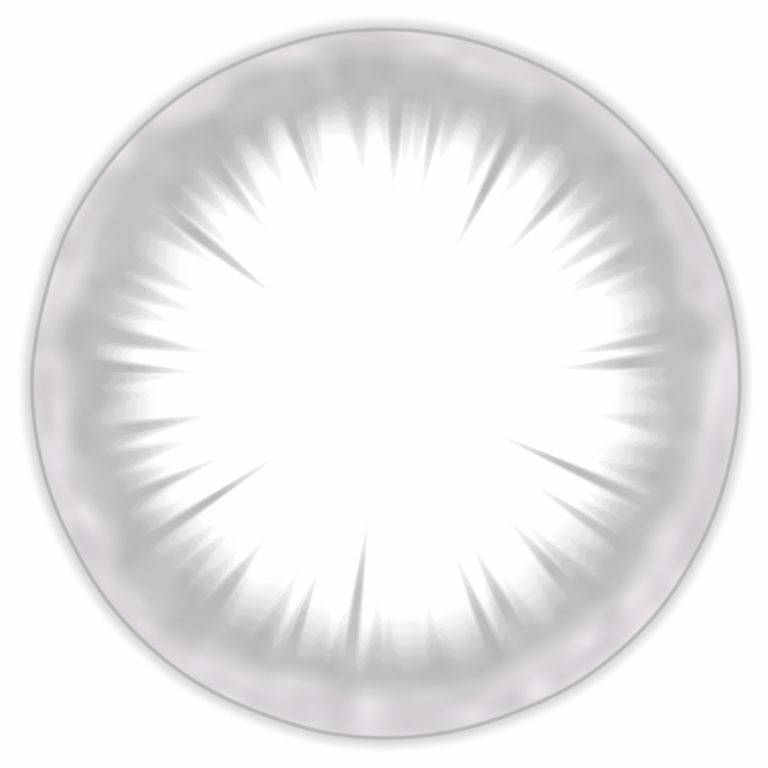
A Shadertoy shader for this background:

```glsl
// A pale disc on white: a thin grey rim, a mottled lilac border and a dark band
// that breaks inward into tapered radial rays. The band follows periodic noise;
// rays are wedges, a few long ones by angle and many short ones by hash.

const float TAU = 6.2831853;
const vec2 CENTRE = vec2(0.503, 0.5);
const float RIM_RADIUS = 0.460;

const vec3 WHITE = vec3(0.995);
const vec3 BAND_GREY = vec3(0.75);
const vec3 LILAC = vec3(0.868, 0.850, 0.868);
const vec3 RIM_GREY = vec3(0.68);

// Long rays: angle in degrees, radius of the tip
const int LONG_RAYS = 23;
const vec2 LONG_RAY[LONG_RAYS] = vec2[LONG_RAYS](
    vec2(5.0, 0.230), vec2(9.5, 0.250), vec2(28.0, 0.270), vec2(47.5, 0.232),
    vec2(63.0, 0.200), vec2(79.5, 0.262), vec2(88.0, 0.260), vec2(110.0, 0.260),
    vec2(128.0, 0.256), vec2(141.7, 0.191), vec2(170.0, 0.240), vec2(176.5, 0.254),
    vec2(190.0, 0.238), vec2(204.0, 0.240), vec2(213.4, 0.178), vec2(232.0, 0.260),
    vec2(250.0, 0.260), vec2(262.3, 0.187), vec2(292.0, 0.244), vec2(298.0, 0.244),
    vec2(312.0, 0.241), vec2(325.8, 0.238), vec2(335.6, 0.166));

float hash(float n, float seed) {
    return fract(sin(n * 12.9898 + seed * 78.233) * 4375.85);
}

// Smooth noise that closes on itself after one turn
float ringNoise(float turn, float cells, float seed) {
    float x = fract(turn) * cells;
    float cell = floor(x);
    float t = smoothstep(0.0, 1.0, x - cell);
    return mix(hash(cell, seed), hash(mod(cell + 1.0, cells), seed), t);
}

// Periodic noise that also varies along the radius
float polarNoise(float turn, float r, float cells, float rows, float seed) {
    float y = r * rows;
    float row = floor(y);
    float low = ringNoise(turn, cells, seed + row);
    float high = ringNoise(turn, cells, seed + row + 1.0);
    return mix(low, high, smoothstep(0.0, 1.0, y - row));
}

// Wedge that starts at the tip radius and widens outward
float ray(vec2 p, float angle, float tip, float width, float fadeLength) {
    vec2 dir = vec2(cos(angle), sin(angle));
    float along = dot(p, dir);
    float across = abs(p.x * dir.y - p.y * dir.x);
    float halfWidth = width * max(along - tip, 0.0) / (0.38 - tip);
    float side = 1.0 - smoothstep(0.3 * halfWidth, halfWidth + 0.002, across);
    return side * smoothstep(tip - 0.015, tip + fadeLength, along);
}

float longRays(vec2 p) {
    float cover = 0.0;
    for (int i = 0; i < LONG_RAYS; i++) {
        float width = mix(0.013, 0.021, hash(float(i), 3.0));
        cover = max(cover, ray(p, radians(LONG_RAY[i].x), LONG_RAY[i].y, width, 0.09));
    }
    return cover;
}

float shortRays(vec2 p) {
    const float COUNT = 60.0;
    float cover = 0.0;
    for (float i = 0.0; i < COUNT; i++) {
        float angle = (i + 0.8 * hash(i, 5.0)) / COUNT * TAU;
        float tip = mix(0.258, 0.315, hash(i, 7.0));
        cover = max(cover, ray(p, angle, tip, 0.022, 0.10));
    }
    return cover;
}

// Groups a smooth value into soft steps
float terrace(float value, float steps) {
    float x = value * steps;
    return (floor(x) + smoothstep(0.25, 0.75, fract(x))) / steps;
}

void mainImage(out vec4 fragColor, in vec2 fragCoord) {
    float side = min(iResolution.x, iResolution.y);
    vec2 p = (fragCoord - 0.5 * iResolution.xy) / side + 0.5 - CENTRE;
    float r = length(p);
    float angle = atan(p.y, p.x);
    float turn = angle / TAU;

    // Dark band with a wavy radius, breaking into rays on its inner side
    float band = 0.393 + 0.010 * cos(angle - 2.0)
               + 0.034 * (ringNoise(turn, 38.0, 1.0) - 0.5);
    float inner = 0.302 + 0.012 * cos(angle - 1.6)
                + 0.040 * (ringNoise(turn, 64.0, 2.0) - 0.5);
    float fade = smoothstep(inner, 0.393, r);
    float rays = max(0.95 * longRays(p), 0.75 * shortRays(p));
    float cover = 1.0 - (1.0 - fade) * (1.0 - rays);
    cover = mix(cover, terrace(cover, 5.0), 0.6);
    float streak = polarNoise(turn, r, 96.0, 22.0, 11.0) - 0.5;
    vec3 color = mix(WHITE, BAND_GREY + 0.06 * streak, cover);

    // Mottled border between the band and the rim
    float mottle = polarNoise(turn, r, 62.0, 45.0, 4.0) - 0.5;
    vec3 border = LILAC + 0.10 * mottle + 0.04 * streak;
    color = mix(color, border, smoothstep(band + 0.004, band + 0.046, r));

    // Soft halo outside, then the thin rim line
    float rim = RIM_RADIUS + 0.004 * (ringNoise(turn, 26.0, 8.0) - 0.5);
    float outward = r - rim;
    vec3 halo = mix(vec3(0.84), WHITE, smoothstep(0.0, 0.021, outward));
    color = mix(color, halo, smoothstep(-0.001, 0.001, outward));
    float line = 1.0 - smoothstep(0.0004, 0.0042, abs(outward));
    color = mix(color, RIM_GREY, 0.8 * line);

    fragColor = vec4(color, 1.0);
}
```
